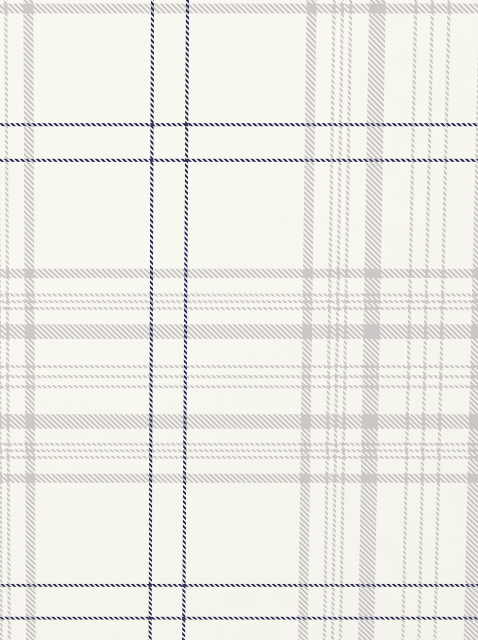
Reproduce this pattern procedurally as a WebGL 2 fragment shader.

```glsl
#version 300 es
precision highp float;
// Tartan check: mirrored bands of grey and navy twill on warm white paper.

uniform vec2 u_resolution;
out vec4 fragColor;

const float UNITS = 768.0;        // design units in the canvas height
const float TWILL_PERIOD = 6.5;
const vec3 PAPER = vec3(0.972, 0.972, 0.942);
const vec3 GREY  = vec3(0.795, 0.780, 0.782);
const vec3 NAVY  = vec3(0.170, 0.160, 0.330);

// Distances of the stripes from the mirror axis, and their half widths.
struct Sett {
    float centre, halfRepeat;
    float pairAt, wideAt, trioAt, trioStep, bandAt, navyAt;
    float thinHalf, wideHalf, bandHalf;
};

float hash(vec2 p) {
    vec3 q = fract(vec3(p.xyx) * 0.1031);
    q += dot(q, q.yzx + 33.33);
    return fract((q.x + q.y) * q.z);
}

float noise(vec2 p) {
    vec2 i = floor(p), f = fract(p);
    f = f * f * (3.0 - 2.0 * f);
    return mix(mix(hash(i), hash(i + vec2(1, 0)), f.x),
               mix(hash(i + vec2(0, 1)), hash(i + vec2(1, 1)), f.x), f.y);
}

float stripe(float d, float at, float halfWidth, float aa) {
    return 1.0 - smoothstep(halfWidth - aa, halfWidth + aa, abs(d - at));
}

// Distance to the nearest mirror axis of the repeat.
float mirrored(float x, Sett s) {
    return abs(mod(x - s.centre + s.halfRepeat, 2.0 * s.halfRepeat) - s.halfRepeat);
}

float greyStripes(float d, Sett s, float aa) {
    float m = max(stripe(d, s.wideAt, s.wideHalf, aa), stripe(d, s.bandAt, s.bandHalf, aa));
    m = max(m, stripe(d, 0.0, s.thinHalf, aa));
    m = max(m, stripe(d, s.pairAt, s.thinHalf, aa));
    for (int i = 0; i < 3; i++)
        m = max(m, stripe(d, s.trioAt + float(i) * s.trioStep, s.thinHalf, aa));
    return m;
}

// Lays one thread direction over the cloth where its twill face shows.
vec3 weave(vec3 base, float x, Sett s, float face, float aa) {
    float d = mirrored(x, s);
    vec3 col = mix(base, GREY, greyStripes(d, s, aa) * face);
    return mix(col, NAVY, stripe(d, s.navyAt, s.thinHalf, aa) * face);
}

// Slight perspective: the cloth recedes towards the bottom.
vec2 recede(vec2 p) {
    float x = 110.0 + (p.x - 110.0) / (1.0 - 0.04 * p.y / UNITS);
    return vec2(x, p.y + 7.75e-5 * p.y * p.y);
}

void main() {
    float unit = UNITS / u_resolution.y;
    vec2 p = gl_FragCoord.xy * unit;
    p.y = UNITS - p.y;
    vec2 cloth = recede(p);
    float aa = 0.6 * unit;

    Sett across = Sett(519.0, 315.0, 20.0, 66.0, 98.0, 10.0, 145.0, 294.0, 1.9, 10.0, 6.0);
    Sett down = Sett(467.9, 294.6, 12.9, 57.7, 87.2, 8.5, 131.5, 272.7, 1.9, 9.3, 5.9);

    // Diagonal twill: the two thread directions show in turn.
    float wave = abs(2.0 * fract((cloth.x - cloth.y) / TWILL_PERIOD) - 1.0);
    float soft = 2.0 * sqrt(2.0) / TWILL_PERIOD * aa;
    float weftFace = smoothstep(0.45 - soft, 0.45 + soft, wave);
    float warpFace = smoothstep(0.45 - soft, 0.45 + soft, 1.0 - wave);

    vec3 col = weave(PAPER, cloth.y, down, weftFace, aa);
    col = weave(col, cloth.x, across, warpFace, aa);

    // Paper grain and soft shading towards the lower right.
    float grain = noise(p * 0.6) - 0.5 + 0.5 * (noise(p * 0.05) - 0.5);
    float shade = smoothstep(300.0, 1000.0, length(p));
    col *= 1.0 + 0.008 * grain - 0.015 * shade;
    fragColor = vec4(col, 1.0);
}
```
